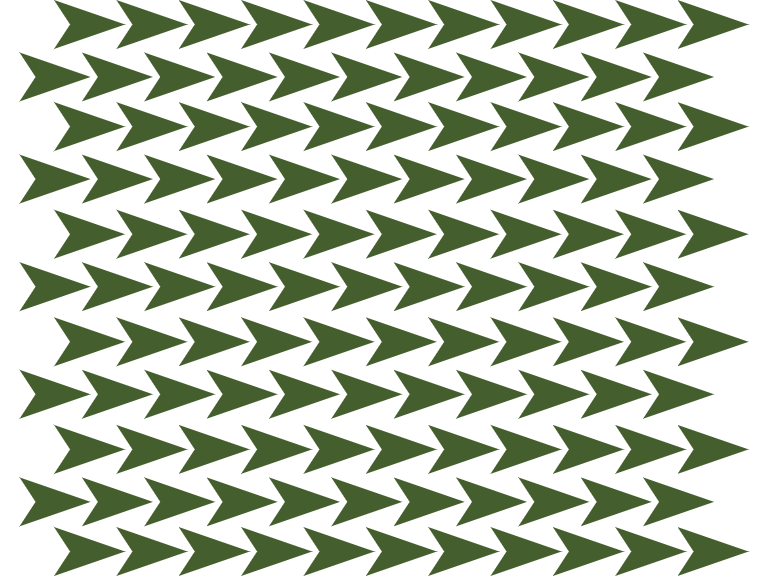
Give the GLSL for this pattern, as a WebGL 2 fragment shader.

```glsl
#version 300 es
precision highp float;

uniform vec2 u_resolution;
out vec4 fragColor;

// Notched arrowhead pointing right, back corners at x = 0
float arrowDistance(vec2 p) {
    p.y = abs(p.y);
    float flank = dot(p - vec2(0.1233, 0.0), normalize(vec2(0.0425, 0.1233)));
    float notch = dot(p - vec2(0.0278, 0.0), normalize(vec2(-0.0425, -0.0278)));
    return max(flank, notch);
}

// Row of eleven arrows; each tip reaches into the next arrow's notch
float rowDistance(vec2 p) {
    float pitch = 0.10825;
    float column = floor(p.x / pitch);
    float d = 1.0;
    for (int i = 0; i < 2; i++) {
        float slot = clamp(column - float(i), 0.0, 10.0);
        d = min(d, arrowDistance(p - vec2(slot * pitch, 0.0)));
    }
    return d;
}

void main() {
    vec2 p = gl_FragCoord.xy / u_resolution.y;
    float d = 1.0;

    // Eleven rows from the top, every second one shifted left
    for (int row = 0; row < 11; row++) {
        float shifted = float(row % 2);
        float pairOffset = float(row / 2) - 2.5;

        // The outermost pairs sit slightly closer to the centre
        float squeeze = 0.0095 * sign(pairOffset) * max(abs(pairOffset) - 1.5, 0.0);
        float rowY = 0.5 - 0.1868 * pairOffset + squeeze - 0.0911 * shifted;
        float rowX = mix(0.0938, 0.0339, shifted);
        d = min(d, rowDistance(p - vec2(rowX, rowY)));
    }

    // Edge smoothed over one pixel
    float coverage = clamp(0.5 - d * u_resolution.y, 0.0, 1.0);
    vec3 leafGreen = vec3(0.267, 0.373, 0.176);
    fragColor = vec4(mix(vec3(1.0), leafGreen, coverage), 1.0);
}
```
